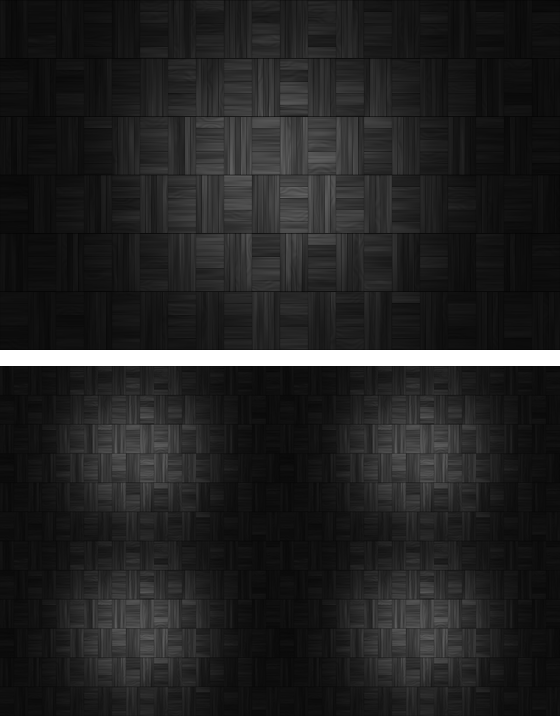
Top, the tile; bottom, the same tile 2 across and 2 down.
Write a Shadertoy shader that draws this texture.

```glsl
float hash(vec2 p) {
    vec3 q = fract(p.xyx * 0.1031);
    q += dot(q, q.yzx + 33.33);
    return fract((q.x + q.y) * q.z);
}

float noise(vec2 p) {
    vec2 i = floor(p), f = fract(p);
    f = f * f * (3.0 - 2.0 * f);
    return mix(mix(hash(i), hash(i + vec2(1, 0)), f.x),
               mix(hash(i + vec2(0, 1)), hash(i + vec2(1, 1)), f.x), f.y);
}

// Distance to the nearest end of a unit interval
float edge(float t) {
    return 0.5 - abs(t - 0.5);
}

// Smoothed coverage of a line, all in canvas heights
float line(float dist, float halfWidth) {
    return clamp((halfWidth - dist) * iResolution.y + 0.5, 0.0, 1.0);
}

void mainImage(out vec4 fragColor, in vec2 fragCoord) {
    vec2 uv = fragCoord / iResolution.xy;

    // Checkerboard of blocks with lying and standing slats
    vec2 count = vec2(20, 6);
    vec2 blockSize = vec2(1.6, 1.0) / count;
    vec2 block = floor(uv * count);
    vec2 cell = fract(uv * count);
    bool lying = mod(block.x + block.y, 2.0) < 0.5;

    // Slat coordinates: x along the wood, y across it
    vec2 local = lying ? cell : cell.yx;
    vec2 span = lying ? blockSize : blockSize.yx;
    float slat = floor(local.y * 5.0);
    vec2 id = block + slat * vec2(23, 11);
    float seed = hash(id + 3.0);
    vec2 wood = local * span;
    vec2 shift = seed * vec2(91, 317);

    // Fine streaks, broad bands and curved figure on some slats
    float streak = noise(wood * vec2(14, 230) + shift) - 0.5;
    float band = noise(wood * vec2(9, 80) + shift.yx) - 0.5;
    float warp = noise(wood * vec2(22, 45) + shift);
    float figure = sin(wood.y * 420.0 + warp * 14.0);
    float figured = smoothstep(0.55, 0.9, hash(id + 71.0));

    float tone = mix(0.78, 1.22, seed);
    tone *= 1.0 + 0.3 * streak + 0.25 * band + 0.07 * figured * figure;

    // Joints between slats, blocks and rows
    float slatGap = edge(fract(local.y * 5.0)) * span.y / 5.0;
    tone *= 1.0 - 0.38 * line(slatGap, 0.0005);
    tone *= 1.0 - 0.35 * line(edge(cell.x) * blockSize.x, 0.0006);
    tone *= 1.0 - 0.7 * line(edge(cell.y) * blockSize.y, 0.001);

    // Periodic pool of light, brightest at the centre
    vec2 glow = 0.5 - 0.5 * cos(6.28318 * uv);
    float light = 0.055 + 0.24 * pow(glow.x, 1.5) * mix(0.3, 1.0, glow.y);

    fragColor = vec4(vec3(light * tone), 1.0);
}
```
